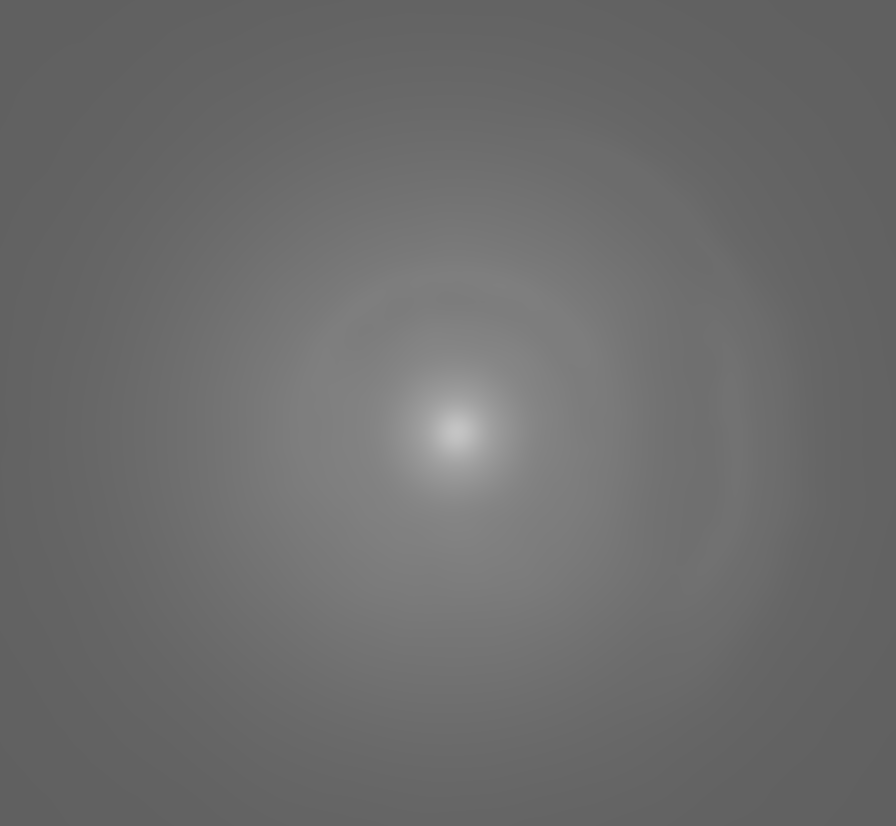
Reproduce this background procedurally as a WebGL 2 fragment shader.

```glsl
#version 300 es
precision highp float;
// A soft grey halo around a small bright core, slightly below the centre.
// Nested Gaussian falloffs make the glow; faint arcs and smooth value noise
// give it a smoky, uneven texture.
uniform vec2 u_resolution;
out vec4 fragColor;

float hash(vec2 p) {
    return fract(sin(dot(p, vec2(127.1, 311.7))) * 43758.5453);
}

float valueNoise(vec2 p) {
    vec2 cell = floor(p), f = fract(p);
    f = f * f * (3.0 - 2.0 * f);
    return mix(mix(hash(cell), hash(cell + vec2(1, 0)), f.x),
               mix(hash(cell + vec2(0, 1)), hash(cell + vec2(1, 1)), f.x), f.y);
}

float smoke(vec2 p) {
    float sum = 0.0, weight = 0.5;
    for (int i = 0; i < 4; i++) {
        sum += weight * (valueNoise(p) - 0.5);
        p = mat2(1.6, 1.2, -1.2, 1.6) * p + 3.7;
        weight *= 0.5;
    }
    return sum;
}

float gauss(float x, float width) {
    return exp(-x * x / (width * width));
}

// Soft arc of a given radius, fading away from its heading angle
float arc(vec2 p, float radius, float width, float heading, float spread) {
    float facing = dot(normalize(p + 1e-5), vec2(cos(heading), sin(heading)));
    return gauss(length(p) - radius, width) * smoothstep(cos(spread), 1.0, facing);
}

void main() {
    // Canvas height is one unit, origin at the core of the glow
    vec2 p = (gl_FragCoord.xy - 0.5 * u_resolution) / u_resolution.y - vec2(0.011, -0.023);
    float haze = smoke(p * 9.0 + 5.0);
    vec2 q = p * (1.0 + 0.1 * haze);
    float r = length(q);

    // Broad halo, inner disc and bright core
    float broad = gauss(length(q + vec2(0.012, 0.0)), 0.335);
    float grey = 0.375 + 0.153 * broad;
    grey += 0.05 * exp(-pow(r / 0.078, 4.0)) + 0.055 * gauss(r, 0.062);
    grey += 0.13 * gauss(r, 0.03);

    // Inner ring above the core, with a darker band inside it
    grey += 0.010 * arc(q, 0.19, 0.02, 1.75, 1.8);
    grey -= 0.010 * arc(q, 0.155, 0.025, 1.1, 1.8);

    // Outer arcs to the right and a shaded gap before them
    grey += 0.020 * arc(q, 0.345, 0.025, -0.1, 0.75);
    grey += 0.014 * arc(q, 0.395, 0.035, -0.2, 0.9);
    grey += 0.010 * arc(q, 0.385, 0.02, 0.8, 0.6);
    grey -= 0.012 * arc(q, 0.25, 0.05, 0.0, 0.7);

    // Smoky unevenness, strongest within the halo
    grey += 0.035 * haze * broad;
    fragColor = vec4(vec3(grey), 1.0);
}
```
